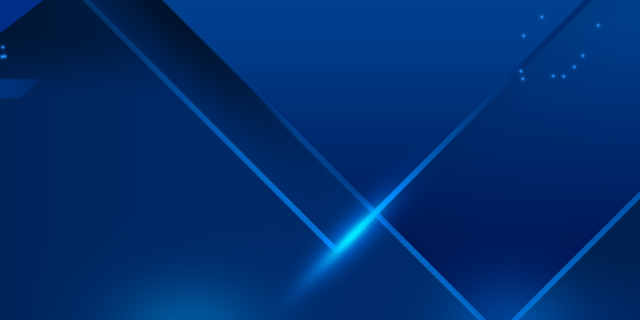
A WebGL 1 fragment shader for this background:

```glsl
precision highp float;
// Deep blue panels crossed by glowing diagonal beams, with a few scattered sparks.
uniform vec2 u_resolution;

#define BEAM_HALF 0.0125
#define FALL_LEFT 0.268
#define FALL_RIGHT 0.507
#define RISE_MAIN 1.838
#define RISE_CORNER 2.609
#define SPARK_COUNT 12
#define SPARK_RADIUS 0.0045
#define NAVY vec3(0.0, 0.095, 0.23)
#define ROYAL vec3(0.0, 0.165, 0.415)
#define AZURE vec3(0.01, 0.44, 0.83)
#define CYAN vec3(0.0, 0.92, 1.0)

float hash(float n) {
  return fract(sin(n * 127.1) * 43758.5453);
}

// Antialiased step: one where d is positive.
float side(float d, float aa) {
  return smoothstep(-aa, aa, d);
}

float beam(float d, float aa) {
  return side(BEAM_HALF - abs(d), aa);
}

float softSpot(vec2 offset, vec2 size) {
  vec2 k = offset / size;
  return exp(-dot(k, k));
}

// Left panel: a dark upper fold, a bright corner and a small tab.
vec3 leftPanel(vec2 q, float aa) {
  float fold = smoothstep(0.1, 0.32, q.y);
  vec3 color = mix(NAVY, ROYAL * 0.92, fold);
  color = mix(color, ROYAL, smoothstep(0.1, 0.9, q.x) * 0.8);
  color *= 1.0 - 0.1 * exp(-q.x * 7.0);
  float corner = side(0.104 - q.y - q.x * 0.77, aa);
  color = mix(color, vec3(0.0, 0.18, 0.53), corner);
  float tab = side(q.y - 0.247, aa) * side(0.307 - q.y, aa)
            * side(0.372 - q.x - q.y, aa);
  vec3 tabColor = vec3(0.0, 0.2, 0.49);
  return mix(color, tabColor, tab * (1.0 - smoothstep(0.0, 0.14, q.x) * 0.6));
}

// Band between the falling beams, shaded toward its right edge.
vec3 shadowBand(float fall, float rise) {
  float across = (fall - FALL_LEFT) / (FALL_RIGHT - FALL_LEFT);
  float shade = smoothstep(-0.1, 0.9, across) * (1.0 - smoothstep(0.55, 1.75, rise));
  vec3 base = mix(ROYAL * 0.8, ROYAL, smoothstep(0.3, 1.2, rise));
  return mix(base, NAVY * 0.82, shade);
}

// Right panel: bright at the top, deep indigo at the bottom.
vec3 rightPanel(vec2 q, float rise, float aa) {
  vec3 color = mix(vec3(0.0, 0.25, 0.56), vec3(0.0, 0.17, 0.44), smoothstep(0.0, 0.48, q.y));
  color = mix(color, vec3(0.0, 0.09, 0.335), smoothstep(0.35, 0.85, q.y));
  float past = rise - RISE_MAIN;
  color *= 1.0 - 0.1 * side(past, aa) * exp(-max(past, 0.0) * 6.0);
  vec3 cornerColor = mix(vec3(0.0, 0.13, 0.31), vec3(0.0, 0.15, 0.39), smoothstep(0.75, 1.0, q.y));
  return mix(color, cornerColor, side(rise - RISE_CORNER, aa));
}

// Sparks gather in the upper right, with a few on the left edge.
float sparks(vec2 q) {
  float light = 0.0;
  for (int i = 0; i < SPARK_COUNT; i++) {
    float n = float(i) + 1.0;
    vec2 r = vec2(hash(n), hash(n + 37.0));
    vec2 center = vec2(1.6 + 0.39 * r.x, 0.01 + 0.31 * r.y);
    if (i < 3) center = vec2(0.035 * r.x, 0.05 + 0.18 * r.y);
    light += softSpot(q - center, vec2(SPARK_RADIUS));
    light += 0.2 * softSpot(q - center, vec2(SPARK_RADIUS * 2.2));
  }
  return min(light, 1.0);
}

void main() {
  // Canvas is two units wide and one high; q.y grows downward.
  vec2 uv = gl_FragCoord.xy / u_resolution;
  vec2 q = vec2(2.0 * uv.x, 1.0 - uv.y);
  float aa = 1.2 / u_resolution.y;
  float fall = q.x - q.y;
  float rise = q.x + q.y;

  // Panels
  vec3 color = leftPanel(q, aa);
  float inBand = side(fall - FALL_LEFT, aa) * side(RISE_MAIN - rise, aa);
  color = mix(color, shadowBand(fall, rise), inBand);
  color = mix(color, rightPanel(q, rise, aa), side(fall - FALL_RIGHT, aa));

  // Light pools on the lower edge
  color += vec3(0.0, 0.19, 0.22) * softSpot(q - vec2(0.59, 1.03), vec2(0.24, 0.15));
  color += vec3(0.0, 0.17, 0.25) * softSpot(q - vec2(1.59, 1.03), vec2(0.2, 0.17));

  // Falling beams
  float leftBeam = beam(fall - FALL_LEFT, aa) * side(RISE_MAIN - rise, aa);
  color = mix(color, AZURE, leftBeam * mix(0.25, 0.95, smoothstep(0.3, 1.7, rise)));
  float rightFade = 0.35 * smoothstep(1.05, 1.4, rise) + 0.5 * smoothstep(1.65, 2.1, rise);
  color = mix(color, AZURE, beam(fall - FALL_RIGHT, aa) * rightFade);

  // Rising beams
  float mainBeam = beam(rise - RISE_MAIN, aa) * side(fall - FALL_LEFT, aa);
  color = mix(color, vec3(0.0, 0.16, 0.42), mainBeam * smoothstep(1.3, 1.5, fall) * 0.8);
  color = mix(color, AZURE, mainBeam * (1.0 - smoothstep(0.5, 1.42, fall)));
  float cornerBeam = beam(rise - RISE_CORNER, aa);
  color = mix(color, AZURE, cornerBeam * mix(0.95, 0.65, smoothstep(0.6, 1.4, fall)));

  // Flare where the beams meet, with a soft tail
  vec2 flare = vec2(rise - RISE_MAIN, fall - 0.37);
  color += vec3(0.0, 0.22, 0.42) * softSpot(flare, vec2(0.075, 0.26));
  color = mix(color, AZURE, 0.65 * softSpot(flare + vec2(0.0, 0.13), vec2(0.035, 0.2)));
  color = mix(color, CYAN, softSpot(flare, vec2(0.025, 0.14)));

  color = mix(color, vec3(0.12, 0.52, 0.95), sparks(q));
  gl_FragColor = vec4(color, 1.0);
}
```
